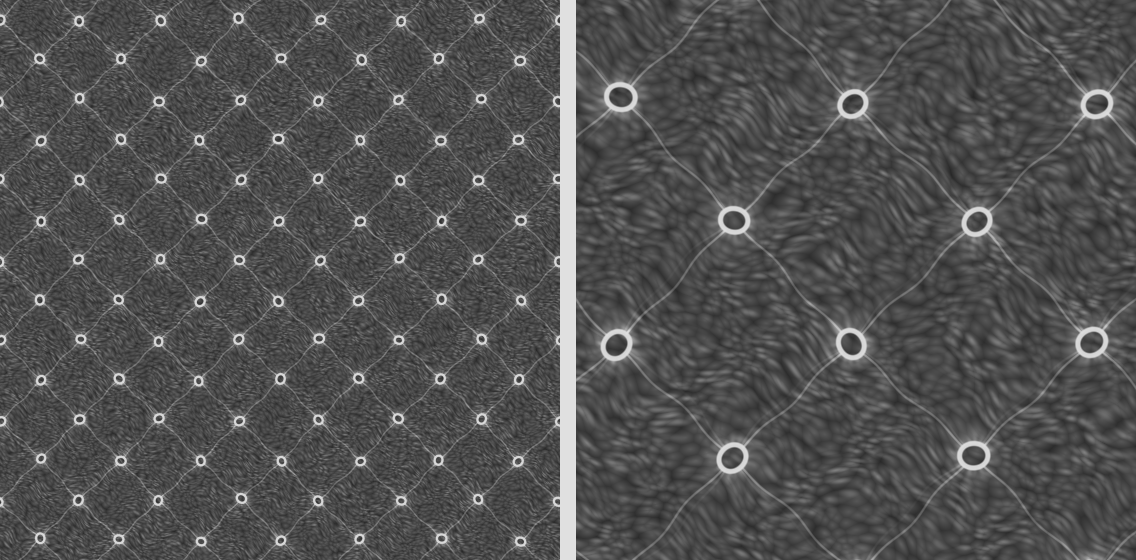
Left, the full canvas; right, a detail of the centre.
Reproduce this pattern procedurally as a Shadertoy shader.

```glsl
const float TAU = 6.2832;
const float REPEATS = 7.0;

vec2 hash2(vec2 p) {
    vec3 q = fract(p.xyx * vec3(0.1031, 0.1030, 0.0973));
    q += dot(q, q.yzx + 33.33);
    return fract((q.xx + q.yz) * q.zy);
}

vec2 wrapCell(vec2 id, vec2 period) {
    return floor(mod(id + 0.5, period));
}

// Distance to the nearest scattered point, repeating every period
float cellular(vec2 p, vec2 period) {
    vec2 cell = floor(p);
    float nearest = 4.0;
    for (int j = -1; j <= 1; j++)
    for (int i = -1; i <= 1; i++) {
        vec2 id = cell + vec2(i, j);
        vec2 delta = id + hash2(wrapCell(id, period)) - p;
        nearest = min(nearest, dot(delta, delta));
    }
    return sqrt(nearest);
}

// Leather-like grain: fine pits, slanted fibres, broad patches
float grain(vec2 uv) {
    vec2 warp = 0.005 * sin(TAU * vec2(7.0 * uv.y + 4.0 * uv.x, 9.0 * uv.x - 5.0 * uv.y))
              + 0.002 * sin(TAU * vec2(23.0 * uv.x + 11.0 * uv.y, 19.0 * uv.y - 13.0 * uv.x));
    vec2 w = uv + warp;
    vec2 slanted = vec2(2.0 * w.x - w.y, w.x + 2.0 * w.y);
    float pits = cellular(slanted * vec2(58.0, 82.0), vec2(58.0, 82.0));
    float fibres = 1.0 - smoothstep(0.0, 0.5, cellular(slanted * vec2(27.0, 84.0), vec2(27.0, 84.0)));
    float patches = 1.0 - smoothstep(0.1, 0.8, cellular(slanted * vec2(7.0, 11.0), vec2(7.0, 11.0)));
    return 0.262 + 0.17 * (0.45 - pits) + fibres * mix(0.04, 0.17, patches);
}

// Diagonal lattice point, nudged off its exact place
vec2 nodeKey(vec2 n) {
    return wrapCell(vec2(n.x - n.y, n.x + n.y), vec2(2.0 * REPEATS));
}

vec2 nodePosition(vec2 n) {
    return 0.5 * vec2(n.x - n.y, n.x + n.y) + 0.045 * (hash2(nodeKey(n)) - 0.5);
}

// Thin wavering crease from a to b, stronger near its ends
float crease(vec2 p, vec2 a, vec2 b, float seed, float px) {
    vec2 ab = b - a;
    float t = clamp(dot(p - a, ab) / dot(ab, ab), 0.0, 1.0);
    float ends = pow(abs(2.0 * t - 1.0), 3.0);
    vec2 offset = p - a - ab * t;
    vec2 normal = vec2(-ab.y, ab.x);
    float bow = sin(0.5 * TAU * t);
    float waver = 0.018 * bow * sin(11.0 * t + TAU * seed);
    float strand = 1.0 - smoothstep(0.001, 0.004 + px, length(offset - normal * waver));
    float side = (seed - 0.5) * 0.14 * bow;
    float faint = 1.0 - smoothstep(0.001, 0.004 + px, length(offset - normal * (waver + side)));
    return max(strand * mix(0.17, 0.32, ends), faint * mix(0.02, 0.16, ends));
}

void mainImage(out vec4 fragColor, in vec2 fragCoord) {
    vec2 uv = fragCoord / iResolution.xy;
    float px = REPEATS / iResolution.y;
    vec2 p = uv * REPEATS - vec2(0.0, 0.75);
    vec2 nearestNode = round(vec2(p.x + p.y, p.y - p.x));

    float lines = 0.0, glow = 0.0, ring = 0.0, hole = 0.0;
    for (int j = -1; j <= 1; j++)
    for (int i = -1; i <= 1; i++) {
        vec2 n = nearestNode + vec2(i, j);
        vec2 center = nodePosition(n);
        vec2 seed = hash2(nodeKey(n) + 37.0);
        lines = max(lines, crease(p, center, nodePosition(n + vec2(1, 0)), seed.x, px));
        lines = max(lines, crease(p, center, nodePosition(n + vec2(0, 1)), seed.y, px));

        // Slightly uneven eyelet
        vec2 d = p - center;
        float angle = atan(d.y, d.x);
        float radius = 0.049 + 0.007 * seed.x + 0.004 * sin(2.0 * angle + TAU * seed.y);
        float edge = length(d) - radius;
        ring = max(ring, 1.0 - smoothstep(0.006, 0.011 + px, abs(edge)));
        hole = max(hole, 1.0 - smoothstep(-px, px, edge));

        // Radiating halo
        float rays = 0.75 + 0.15 * sin(9.0 * angle + TAU * seed.x) + 0.15 * sin(17.0 * angle + TAU * seed.y);
        glow += rays * exp(-max(edge, 0.0) / 0.034);
    }

    float tone = grain(uv);
    tone += (lines + 0.32 * glow) * (1.0 - hole);
    tone = mix(tone, 0.87, 0.95 * ring);
    fragColor = vec4(vec3(min(tone, 0.92)), 1.0);
}
```
